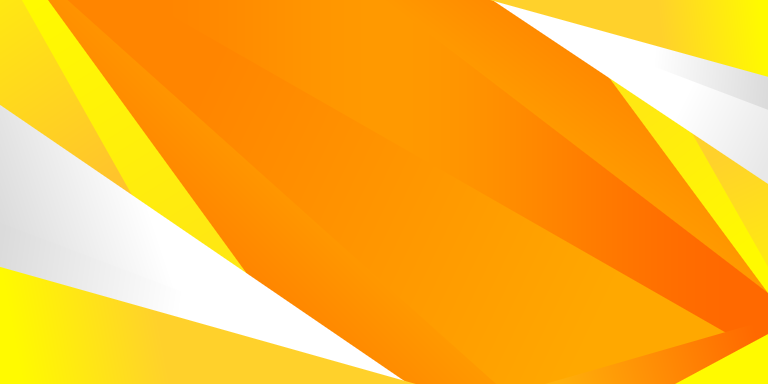
This background is drawn by a WebGL 1 fragment shader. Its source:

```glsl
precision highp float;
// Folded-paper background: orange facets between white, gold and yellow corner bands.

#define YELLOW vec3(1.0, 0.98, 0.0)
#define LEMON  vec3(1.0, 0.91, 0.07)
#define GOLD   vec3(1.0, 0.82, 0.17)
#define AMBER  vec3(1.0, 0.66, 0.0)
#define ORANGE vec3(1.0, 0.60, 0.0)
#define DEEP   vec3(1.0, 0.52, 0.0)
#define EMBER  vec3(1.0, 0.41, 0.0)
#define WHITE  vec3(1.0)
#define SHADE  vec3(0.86)

uniform vec2 u_resolution;

// Antialiased coverage of the half plane to the left of the line a -> b.
float leftOf(vec2 p, vec2 a, vec2 b) {
  vec2 d = normalize(b - a);
  float dist = d.x * (p.y - a.y) - d.y * (p.x - a.x);
  return clamp(dist * u_resolution.y + 0.5, 0.0, 1.0);
}

float rightOf(vec2 p, vec2 a, vec2 b) {
  return leftOf(p, b, a);
}

// Linear gradient from colour c0 at point a to colour c1 at point b.
vec3 gradient(vec2 p, vec2 a, vec2 b, vec3 c0, vec3 c1) {
  vec2 d = b - a;
  return mix(c0, c1, clamp(dot(p - a, d) / dot(d, d), 0.0, 1.0));
}

// Long orange folds running from upper left to lower right.
vec3 orangeFolds(vec2 p) {
  vec3 middle = mix(DEEP, ORANGE, smoothstep(0.37, 1.0, p.x));
  middle = mix(middle, EMBER, smoothstep(1.02, 1.95, p.x));
  vec3 upper = gradient(p, vec2(1.30, 0.77), vec2(1.45, 0.97), ORANGE, DEEP);
  vec3 band  = gradient(p, vec2(0.50, 0.75), vec2(1.60, 0.22), DEEP, AMBER);
  vec3 lower = gradient(p, vec2(0.62, 0.30), vec2(0.80, 0.48), DEEP, ORANGE);

  vec3 col = mix(middle, upper, leftOf(p, vec2(1.003, 1.0), vec2(2.0, 0.237)));
  col = mix(col, band, rightOf(p, vec2(0.375, 1.0), vec2(1.888, 0.135)));
  return mix(col, lower, rightOf(p, vec2(0.176, 1.0), vec2(1.292, 0.0)));
}

// Small flap and yellow tip in the lower right corner.
vec3 lowerRightCorner(vec3 col, vec2 p) {
  vec3 flap = gradient(p, vec2(1.45, 0.0), vec2(1.97, 0.14), AMBER + vec3(0.0, 0.03, 0.04), EMBER);
  col = mix(col, flap, rightOf(p, vec2(1.419, 0.0), vec2(2.0, 0.167)));
  return mix(col, YELLOW, rightOf(p, vec2(1.758, 0.0), vec2(2.0, 0.13)));
}

// Yellow strip, gold panel, white sheet and bright wedge on the left.
vec3 leftBands(vec3 col, vec2 p) {
  vec3 strip = gradient(p, vec2(0.10, 1.0), vec2(0.50, 0.35), YELLOW, LEMON);
  vec3 panel = gradient(p, vec2(0.0, 1.0), vec2(0.30, 0.55), LEMON, GOLD - vec3(0.0, 0.05, 0.0));
  vec3 sheet = gradient(p, vec2(0.0, 0.42), vec2(0.36, 0.54), SHADE, WHITE);
  vec3 fold  = gradient(p, vec2(0.0, 0.32), vec2(0.48, 0.25), SHADE, WHITE);
  vec3 wedge = gradient(p, vec2(0.05, 0.05), vec2(0.42, 0.12), YELLOW, GOLD);

  sheet = mix(sheet, fold, rightOf(p, vec2(0.0, 0.42), vec2(0.703, 0.154)));
  col = mix(col, strip, rightOf(p, vec2(0.125, 1.0), vec2(0.638, 0.294)));
  col = mix(col, panel, rightOf(p, vec2(0.057, 1.0), vec2(0.341, 0.497)));
  col = mix(col, sheet, rightOf(p, vec2(0.0, 0.727), vec2(1.05, 0.01)));
  return mix(col, wedge, rightOf(p, vec2(0.0, 0.305), vec2(1.083, 0.0)));
}

// The same arrangement turned around on the right.
vec3 rightBands(vec3 col, vec2 p) {
  vec3 strip = gradient(p, vec2(1.65, 0.72), vec2(1.95, 0.33), LEMON, YELLOW);
  vec3 panel = gradient(p, vec2(1.88, 0.60), vec2(2.0, 0.33), GOLD, LEMON);
  vec3 sheet = gradient(p, vec2(1.76, 0.70), vec2(2.0, 0.58), WHITE, vec3(0.91));
  vec3 fold  = gradient(p, vec2(1.70, 0.82), vec2(2.0, 0.79), WHITE, SHADE);
  vec3 wedge = gradient(p, vec2(1.72, 0.93), vec2(1.98, 0.96), GOLD, YELLOW);

  sheet = mix(sheet, fold, leftOf(p, vec2(1.536, 0.89), vec2(2.0, 0.714)));
  col = mix(col, strip, leftOf(p, vec2(1.589, 0.794), vec2(2.0, 0.237)));
  col = mix(col, panel, leftOf(p, vec2(1.805, 0.648), vec2(2.0, 0.305)));
  col = mix(col, sheet, leftOf(p, vec2(1.294, 0.992), vec2(2.0, 0.521)));
  return mix(col, wedge, leftOf(p, vec2(1.276, 1.0), vec2(2.0, 0.8)));
}

void main() {
  // Canvas units: x runs 0..2, y runs 0..1.
  vec2 p = gl_FragCoord.xy / u_resolution * vec2(2.0, 1.0);
  vec3 col = orangeFolds(p);
  col = lowerRightCorner(col, p);
  col = leftBands(col, p);
  col = rightBands(col, p);
  gl_FragColor = vec4(col, 1.0);
}
```
